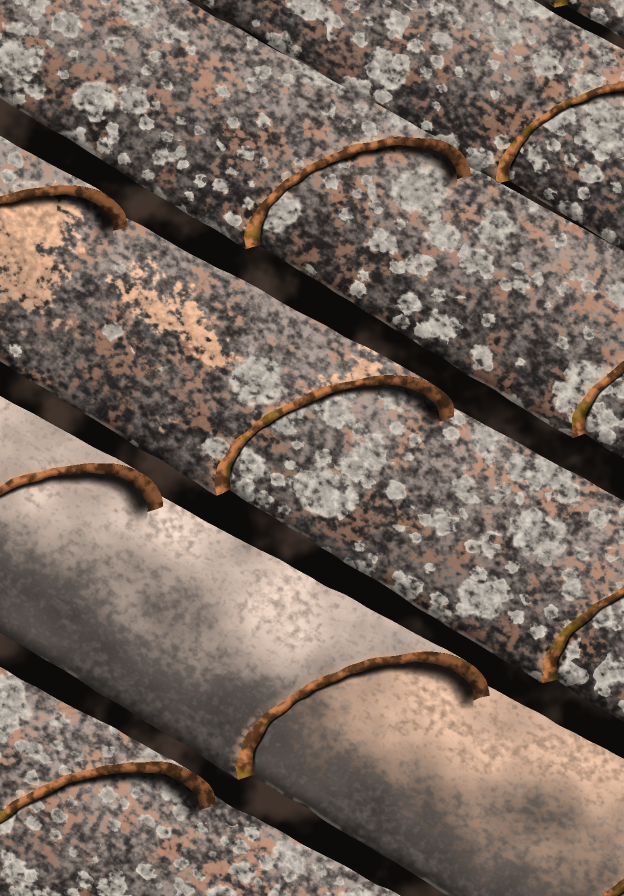
Write a WebGL 2 fragment shader that draws this texture.

```glsl
#version 300 es
precision highp float;
// Weathered clay barrel tiles in slanting rows. Each tile is a tapered half cylinder,
// solved in sheared coordinates; its open end is a ring that overlaps the next tile.
// Noise layers add crust, rust, peeling, grime and round lichen.

#define SPAN 7.68        // canvas height in drawing units (tile radius is about 1)
#define SLOPE 0.58       // fall of the rows, in y per x
#define PITCH 2.8        // distance between tile ends along a row
#define TAPER 0.037      // narrowing toward the covered end
#define AXIS vec2(0.97, 0.84) // half chord of the open end
#define RISE 0.54        // height of the arch
#define INNER 0.875      // inner radius of the clay ring
#define LOW_EDGE -0.15   // angle of the lower long edge
#define LICHEN 0.62      // share of lichen cells that are filled
#define GRAIN 20.0       // frequency of the clay grain

uniform vec2 u_resolution;
out vec4 outColor;

const vec3 SOOT = vec3(0.16, 0.145, 0.14);
const vec3 GREY = vec3(0.58, 0.53, 0.50);
const vec3 RUST = vec3(0.66, 0.47, 0.37);
const vec3 PEACH = vec3(0.86, 0.67, 0.54);
const vec3 PALE = vec3(0.89, 0.82, 0.77);
const vec3 ORANGE = vec3(0.78, 0.50, 0.31);
const vec3 MOSS = vec3(0.46, 0.40, 0.10);
const float CENTRE[6] = float[6](-3.5, -1.75, 0.0, 2.2, 4.47, 6.83);
const float STAGGER[6] = float[6](-0.2, -0.63, 0.07, -0.13, 0.11, 0.51);

float hash(vec2 p) {
  vec3 h = fract(p.xyx * 0.1031);
  h += dot(h, h.yzx + 33.33);
  return fract((h.x + h.y) * h.z);
}

float noise(vec2 p) {
  vec2 i = floor(p), f = fract(p);
  f = f * f * (3.0 - 2.0 * f);
  return mix(mix(hash(i), hash(i + vec2(1, 0)), f.x),
             mix(hash(i + vec2(0, 1)), hash(i + 1.0), f.x), f.y);
}

// Fractal noise stretched to fill 0..1
float fbm(vec2 p) {
  float sum = 0.0, amp = 0.5;
  for (int i = 0; i < 4; i++) {
    sum += amp * noise(p);
    p = mat2(1.6, 1.2, -1.2, 1.6) * p + 5.7;
    amp *= 0.5;
  }
  return clamp((sum - 0.47) * 1.8 + 0.5, 0.0, 1.0);
}

// Ragged round spots, one per filled cell: x = cover, y = nearness to the rim
vec2 lichenSpots(vec2 p, float density) {
  vec2 cell = floor(p);
  vec2 jitter = vec2(hash(cell + 11.3), hash(cell + 47.9)) - 0.5;
  float radius = mix(0.16, 0.35, hash(cell + 83.1));
  float d = length(fract(p) - 0.5 - 0.32 * jitter) + 0.2 * (fbm(p * 6.0) - 0.5);
  float filled = step(hash(cell + 5.2), density);
  return filled * vec2(smoothstep(0.06, -0.04, d - radius), smoothstep(0.4, 1.0, d / radius));
}

vec3 tileSurface(vec2 p, vec2 id, float along, float theta) {
  vec2 q = vec2(dot(p, vec2(0.865, 0.5)), 1.2 * dot(p, vec2(-0.5, 0.865))) + id * vec2(7.3, 13.7) + 40.0;
  float rough = fbm(q * 1.7), patches = fbm(q * 4.5 + 20.0), grain = fbm(q * GRAIN);
  float ridge = smoothstep(0.0, 1.7, theta);
  bool clean = id.y == 2.0;
  bool peeling = id == vec2(0.0, 1.0);
  vec3 col;
  if (clean) {
    // Pale clay with grime gathering on the low side
    float grime = smoothstep(0.3, 1.05, 0.45 * rough + 0.4 * grain + 0.75 * (1.0 - ridge));
    col = mix(mix(PALE, PEACH, 0.2 + 0.5 * step(0.5, id.x)), vec3(0.32, 0.295, 0.28), grime);
    col *= 0.76 + 0.4 * grain;
  } else {
    // Dark crust, rust blotches and worn streaks
    col = mix(SOOT, GREY, smoothstep(0.1, 0.95, 0.35 * rough + 0.65 * grain + 0.16 * ridge));
    col = mix(col, RUST, 0.7 * smoothstep(0.54, 0.76, 0.5 * patches + 0.5 * grain));
    float crown = exp(-4.0 * (theta - 1.55) * (theta - 1.55));
    float streak = smoothstep(0.6, 0.7, fbm(q * vec2(1.6, 2.6)) * 0.55 + grain * 0.25 + crown * 0.28);
    col = mix(col, PEACH * (0.75 + 0.3 * grain), peeling ? 0.85 * streak : 0.0);
    col *= 0.82 + 0.36 * ridge;
    // Three sizes of lichen in loose clusters, thinned on the peeling tile
    float freq = 1.3, density = peeling ? 0.05 : LICHEN * (0.7 + 0.5 * hash(id + 30.0));
    for (int i = 0; i < 3; i++) {
      vec2 spot = lichenSpots(q * freq + float(i) * 9.1, density * (0.45 + 0.9 * rough));
      vec3 crust = mix(vec3(0.50, 0.48, 0.45), vec3(0.90, 0.86, 0.81), 0.7 * grain + 0.3 * spot.y);
      col = mix(col, crust, spot.x * smoothstep(-0.25, 0.5, grain));
      freq *= 1.9;
    }
  }
  // Worn rim at the open end, chipped and shaded low edge
  col = mix(col, PEACH, 0.5 * smoothstep(-0.09, 0.0, along) * smoothstep(0.2, 0.7, grain));
  col = mix(col, PALE, 0.6 * smoothstep(0.1, 0.03, theta - LOW_EDGE) * smoothstep(0.5, 0.7, patches));
  return col * mix(0.5, 1.0, smoothstep(-0.02, 0.35, theta - LOW_EDGE));
}

vec3 lipFace(vec2 p, float rho, float side) {
  float grain = fbm(p * 15.0);
  vec3 col = mix(ORANGE * 0.45, ORANGE, smoothstep(0.15, 0.8, grain));
  col = mix(col, MOSS, 0.6 * smoothstep(0.75, 0.95, fbm(p * 6.0) + 0.15 * side));
  col *= mix(0.45, 1.0, smoothstep(INNER - 0.01, 0.95, rho));
  return col * mix(0.65, 1.0, smoothstep(-0.95, 0.1, side));
}

vec3 scene(vec2 p) {
  // Dim clay in the gutters
  vec3 col = mix(vec3(0.05, 0.042, 0.036), vec3(0.25, 0.20, 0.17), smoothstep(0.45, 1.0, fbm(p * 2.2)));
  float across = p.y - SLOPE * p.x + 0.025 * (noise(p * 5.0) - 0.5);
  float tilt = atan(RISE, AXIS.y);
  for (int row = -2; row <= 3; row++) {
    float size = 1.0 + 0.06 * float(row);
    float v = across - CENTRE[row + 2];
    if (abs(v) > 1.1 * size) continue;
    for (int j = 2; j >= -1; j--) {
      vec2 id = vec2(j, row);
      float x = p.x - 3.0 - STAGGER[row + 2] - PITCH * id.x + 0.025 * (noise(p * 9.0 + 9.0) - 0.5);
      // Solve the tapered cylinder for distance along and angle around
      float along = 0.0, theta = 0.0, w = 0.0;
      for (int i = 0; i < 3; i++) {
        float r = size * (1.0 + TAPER * clamp(along, -3.2, 0.0));
        w = v / r;
        theta = acos(clamp(w, -1.0, 1.0)) - tilt;
        along = x + AXIS.x * r * cos(theta);
      }
      // Position in the plane of the open end
      float a = -x / (AXIS.x * size);
      float b = (AXIS.y * a - v / size) / RISE;
      float rho = length(vec2(a, b));
      if (b > LOW_EDGE && rho < INNER) {
        float reach = 0.03 + 0.15 * smoothstep(0.7, -0.6, a);
        float shade = 1.0 - smoothstep(0.2, 1.0, (INNER - rho) / reach);
        col *= 1.0 - 0.88 * shade * smoothstep(LOW_EDGE, 0.15, b);
      }
      if (b > (a > 0.0 ? LOW_EDGE : 0.0) && rho >= INNER && rho < 1.0) col = lipFace(p, rho, a);
      if (abs(w) < 1.0 && theta > LOW_EDGE && along < 0.0 && along > -3.1)
        col = tileSurface(p, id, along, theta);
    }
  }
  return col;
}

void main() {
  // Four samples per pixel smooth every edge
  vec3 sum = vec3(0.0);
  for (int i = 0; i < 4; i++) {
    vec2 f = gl_FragCoord.xy + vec2(i & 1, i >> 1) * 0.5 - 0.25;
    sum += scene(vec2(f.x, u_resolution.y - f.y) / u_resolution.y * SPAN);
  }
  outColor = vec4(sum * 0.25, 1.0);
}
```
